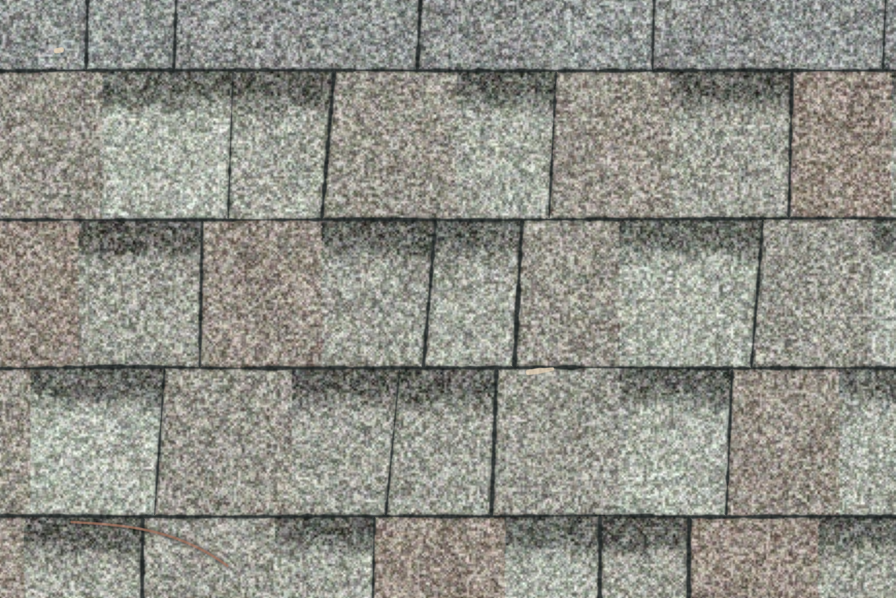
Write a WebGL 2 fragment shader that draws this texture.

```glsl
#version 300 es
precision highp float;
// Weathered asphalt roof shingles: staggered courses of wide tabs with one narrow tab each.
// Each wide tab has a raised left part and a recessed right part shaded along its top;
// layered value noise makes the mineral granules. Lengths are in canvas heights.

uniform vec2 u_resolution;
out vec4 fragColor;

const float COURSE_HEIGHT = 0.2485;
const float COURSE_BASE = 0.137;
const float WIDE_TAB = 0.39;
const float NARROW_TAB = 0.16;

const vec3 SHADOW = vec3(0.15, 0.175, 0.175);
const vec3 BROWN = vec3(0.60, 0.56, 0.52);
const vec3 GRAY = vec3(0.61, 0.61, 0.575);
const vec3 PALE_GREEN = vec3(0.68, 0.70, 0.66);
const vec3 SLATE = vec3(0.53, 0.55, 0.56);
const vec3 TWIG = vec3(0.60, 0.45, 0.38);
const vec3 CHIP = vec3(0.84, 0.78, 0.69);

float hash(vec2 p) {
    vec3 q = fract(vec3(p.xyx) * 0.1031);
    q += dot(q, q.yzx + 33.33);
    return fract((q.x + q.y) * q.z);
}

float noise(vec2 p) {
    vec2 cell = floor(p), f = fract(p);
    f = f * f * (3.0 - 2.0 * f);
    float low = mix(hash(cell), hash(cell + vec2(1, 0)), f.x);
    float high = mix(hash(cell + vec2(0, 1)), hash(cell + vec2(1, 1)), f.x);
    return mix(low, high, f.y);
}

// Coverage of a shape whose inside has negative distance.
float fill(float dist, float soft) {
    return 1.0 - smoothstep(-soft, soft, dist);
}

// Slit position: courses are staggered and the narrow tab shifts every second one.
float slitX(float index, float course, float v) {
    vec2 id = vec2(index, course) + 17.0;
    float start = 0.148 + mod((course - 3.0) * 0.05, 0.278);
    float narrowTab = floor((3.0 - course) * 0.5);
    float shortening = step(narrowTab + 0.5, index) * (WIDE_TAB - NARROW_TAB);
    float jitter = 0.03 * (hash(id) - 0.5);
    float lean = 0.024 * hash(id + 41.0) * (v - 0.5);
    return start + WIDE_TAB * index - shortening + jitter + lean;
}

// Colour of one part of a tab, from brown through gray to pale green.
vec3 partTone(float pick, float slate) {
    vec3 tone = mix(BROWN, GRAY, smoothstep(0.0, 0.4, pick));
    tone = mix(tone, PALE_GREEN, smoothstep(0.4, 0.95, pick));
    return mix(tone, SLATE, slate);
}

float segment(vec2 p, vec2 a, vec2 b) {
    vec2 ab = b - a;
    return length(p - a - ab * clamp(dot(p - a, ab) / dot(ab, ab), 0.0, 1.0));
}

// Distance to a drooping cubic arc of the given span.
float droopingArc(vec2 p, vec2 start, vec2 span) {
    float t = clamp((p.x - start.x) / span.x, 0.0, 1.0);
    float slope = span.y / span.x * (0.2 + 2.4 * t * t);
    vec2 q = p - start - span * vec2(t, 0.2 * t + 0.8 * t * t * t);
    return length(vec2(q.x, q.y / sqrt(1.0 + slope * slope)));
}

void main() {
    vec2 p = gl_FragCoord.xy / u_resolution.y;
    float pixel = 1.0 / u_resolution.y;

    // Granules, with a separate grain for the rough edges
    float grain = 0.55 * noise(p * 165.0) + 0.45 * noise(p * 290.0 + 9.0) - 0.5;
    float rough = 0.003 * (noise(p * 70.0 + 31.0) - 0.5);

    // Course and height within it
    float wobble = 0.004 * (noise(p * vec2(5.0, 3.0)) - 0.5);
    float level = (p.y - COURSE_BASE + wobble) / COURSE_HEIGHT;
    float course = floor(level), v = fract(level);

    // Slits on either side of this point
    float left = -1.0, right = 3.0, tab = 0.0, slitDist = 1.0;
    for (float i = -2.0; i < 7.0; i++) {
        float x = slitX(i, course, v);
        float halfWidth = mix(0.0012, 0.0036, hash(vec2(i, course) + 73.0));
        slitDist = min(slitDist, abs(p.x - x) - halfWidth);
        if (x <= p.x) { left = x; tab = i; }
        else right = min(right, x);
    }

    // Raised and recessed parts; narrow tabs are recessed throughout
    vec2 id = vec2(tab, course) + 5.0;
    float middle = slitX(tab, course, 0.5) + WIDE_TAB * mix(0.4, 0.58, hash(id + 11.0));
    float seam = right - left < 0.27 ? left : middle;
    float recessed = smoothstep(-0.002, 0.002, p.x - seam + rough);
    float slate = smoothstep(2.5, 3.0, course) * 0.6;
    vec3 raisedTone = partTone(0.55 * hash(id + 23.0), slate);
    vec3 recessedTone = partTone(0.55 + 0.45 * hash(id + 57.0), slate);
    vec3 color = mix(raisedTone, recessedTone, recessed);

    // Dark band under the course above, with a ragged fade
    float ragged = 0.09 * (noise(p * vec2(40.0, 60.0)) - 0.5);
    float band = smoothstep(0.67, 0.87, v + ragged);
    color *= 1.0 - 0.38 * band * recessed;

    // Broad weathering and granule colour
    color *= 0.98 + 0.05 * (noise(p * 9.0) - 0.5) + 0.05 * (noise(p * 32.0) - 0.5);
    vec3 tint = vec3(noise(p * 130.0 + 3.0), noise(p * 130.0 + 50.0), noise(p * 130.0 + 97.0));
    color += 0.62 * grain + 0.05 * (tint - 0.5);

    // Slits and course lines of uneven weight with a faint penumbra
    float lineWidth = mix(0.0016, 0.0034, noise(p * vec2(24.0, 8.0)));
    float lineDist = min(v, 1.0 - v) * COURSE_HEIGHT - lineWidth;
    float gap = min(slitDist, lineDist) + rough;
    color *= 1.0 - 0.18 * fill(gap - 0.003, 0.004);
    color = mix(color, SHADOW + 0.15 * grain, 0.92 * fill(gap, max(pixel, 0.0022)));

    // Fallen twig and pale chips
    float twig = droopingArc(p, vec2(0.12, 0.127), vec2(0.26, -0.073)) - 0.002;
    color *= 1.0 - 0.25 * fill(twig - 0.003, 0.003);
    color = mix(color, TWIG + 0.2 * grain, fill(twig, pixel));
    float chip = segment(p, vec2(0.883, 0.377), vec2(0.924, 0.383)) - 0.0035;
    chip = min(chip, segment(p, vec2(0.094, 0.915), vec2(0.103, 0.917)) - 0.0035);
    color = mix(color, CHIP + 0.2 * grain, fill(chip + rough, pixel));

    fragColor = vec4(clamp(color, 0.0, 1.0), 1.0);
}
```
